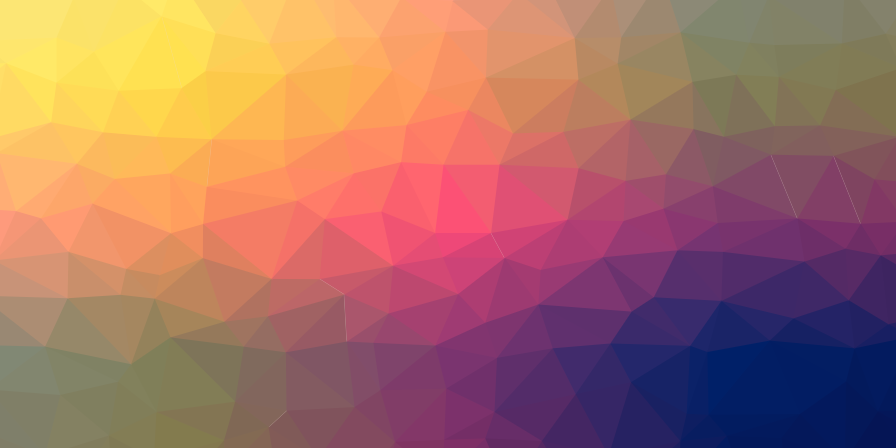
Write a WebGL 1 fragment shader that draws this background.

```glsl
precision highp float;
uniform vec2 u_resolution;

const vec2 CELL = vec2(0.125, 0.1016);

float hash(vec2 p) {
  return fract(sin(dot(p, vec2(127.1, 311.7))) * 43758.5453);
}

float cross2(vec2 a, vec2 b) {
  return a.x * b.y - a.y * b.x;
}

// Warm to cold colour ramp
vec3 ramp(float t) {
  vec3 pale = vec3(1.0, 0.92, 0.50);
  vec3 yellow = vec3(1.0, 0.87, 0.27);
  vec3 pink = vec3(1.0, 0.29, 0.47);
  vec3 navy = vec3(0.0, 0.13, 0.41);
  vec3 midnight = vec3(0.02, 0.08, 0.33);
  vec3 c = mix(pale, yellow, clamp(t / 0.2, 0.0, 1.0));
  c = mix(c, pink, clamp((t - 0.2) / 0.3, 0.0, 1.0));
  c = mix(c, navy, clamp((t - 0.5) / 0.3, 0.0, 1.0));
  return mix(c, midnight, clamp((t - 0.8) / 0.2, 0.0, 1.0));
}

// Jittered grid vertex; the quad around the pink centre is kept tall
vec2 vertex(vec2 id) {
  vec2 jitter = 0.78 * (vec2(hash(id), hash(id + 41.3)) - 0.5);
  vec2 centre = vec2(0.15 * (id.y - 6.0) - 0.08, 0.5 * (id.y - 5.75));
  float outside = step(1.0, length(id - vec2(8.5, 5.5)));
  return (id + mix(centre, jitter, outside)) * CELL + vec2(0.0, 0.01);
}

// Signed distance to the line u-v, positive on its left
float edge(vec2 p, vec2 u, vec2 v) {
  return cross2(v - u, p - u) / length(v - u);
}

// Flat facet: premultiplied colour and coverage
vec4 facet(vec2 p, vec2 a, vec2 b, vec2 c, float px) {
  float side = edge(p, b, c);
  float inside = min(side, min(edge(p, a, b), edge(p, c, a)));
  float cover = clamp(inside / px + 0.5, 0.0, 1.0);
  vec2 mid = (a + b + c) / 3.0;
  vec3 color = 0.5 * (ramp(mid.x * 0.5) + ramp(1.0 - mid.y));
  color *= 0.98 + 0.04 * hash(mid + 3.7);
  // Rare pale hairline along one side
  float hairline = step(0.97, hash(mid)) * (1.0 - smoothstep(0.0, px, abs(side)));
  color = mix(color, vec3(0.9, 0.85, 0.8), 0.35 * hairline);
  return vec4(color, 1.0) * cover;
}

void main() {
  vec2 p = gl_FragCoord.xy / u_resolution * vec2(2.0, 1.0);
  float px = 1.0 / u_resolution.y;
  vec2 home = floor((p - vec2(0.0, 0.01)) / CELL);
  vec4 sum = vec4(0.0);

  for (int j = -1; j <= 1; j++) {
    for (int i = -1; i <= 1; i++) {
      vec2 id = home + vec2(float(i), float(j));
      vec2 a = vertex(id);
      vec2 b = vertex(id + vec2(1.0, 0.0));
      vec2 c = vertex(id + vec2(1.0, 1.0));
      vec2 d = vertex(id + vec2(0.0, 1.0));

      // Delaunay diagonal: opposite angles at b and d below a half turn
      float turn = cross2(c - b, a - b) * dot(a - d, c - d)
                 + dot(c - b, a - b) * cross2(a - d, c - d);
      if (turn >= 0.0) {
        sum += facet(p, a, b, c, px) + facet(p, c, d, a, px);
      } else {
        sum += facet(p, b, d, a, px) + facet(p, d, b, c, px);
      }
    }
  }
  gl_FragColor = vec4(sum.rgb / max(sum.a, 0.001), 1.0);
}
```
